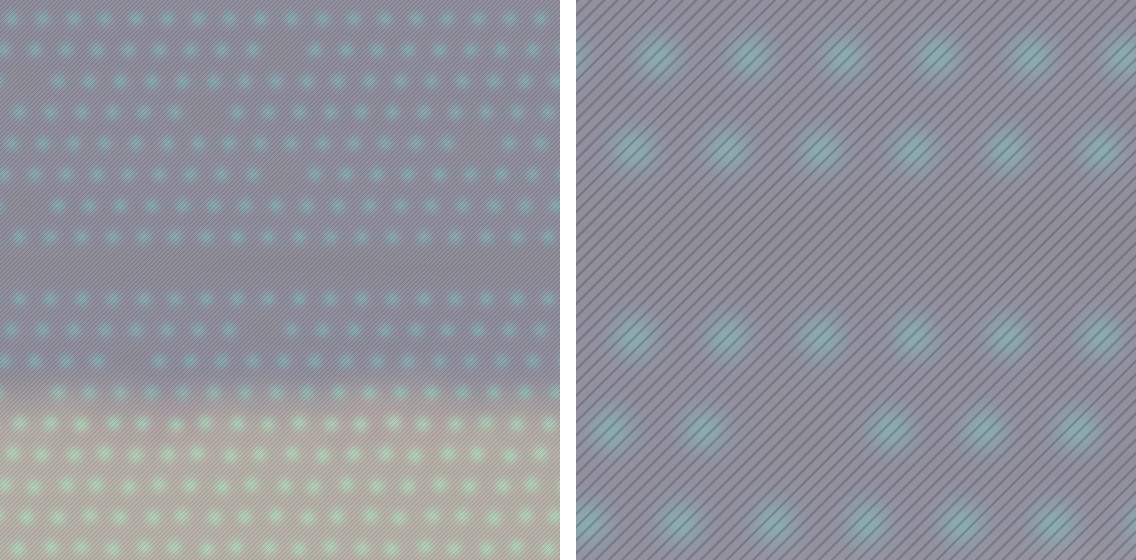
Left, the full canvas; right, a detail of the centre.
Reproduce this pattern procedurally as a Shadertoy shader.

```glsl
float waves(vec2 p) {
    return sin(p.x * 9.0 + 2.0 * sin(p.y * 7.0)) * 0.5
         + sin(p.x * 23.0 - p.y * 11.0 + 1.3) * 0.3
         + sin(p.x * 47.0 + p.y * 31.0) * 0.2;
}

// Each interrupted row skips one column; row 8 is wholly blank.
float dotPresent(float row, float column) {
    if (row == 8.0) return 0.0;
    float skipped = row < 8.0
        ? mod(9.0 * row - 3.0 * step(2.0, mod(row - 1.0, 4.0)), 18.0)
        : 48.0 - 4.0 * row;
    bool interrupted = (row > 0.0 && row < 7.0) || (row > 9.0 && row < 13.0);
    return interrupted && column == skipped ? 0.0 : 1.0;
}

// x: tight core, y: wide halo
vec2 dotGlow(vec2 p) {
    vec2 glow = vec2(0.0);
    float nearRow = floor(p.y - 0.11);
    for (int j = -1; j <= 1; j++) {
        float row = nearRow + float(j);
        // Rows step back a quarter cell; the blank row adds half a cell.
        float shift = fract(0.375 - 0.25 * row - (row > 8.0 ? 0.5 : 0.0));
        float nearColumn = floor(p.x - shift + 0.5);
        for (int i = -1; i <= 1; i++) {
            float column = nearColumn + float(i);
            vec2 jitter = 0.04 * step(12.5, row)
                        * sin(vec2(column * 2.7 + row, column * 4.1 - row));
            vec2 d = p - vec2(column + shift, row + 0.61) - jitter;
            glow += dotPresent(row, column) * exp(-dot(d, d) * vec2(17.0, 5.5));
        }
    }
    return min(glow, 1.0);
}

void mainImage(out vec4 fragColor, in vec2 fragCoord) {
    vec2 uv = fragCoord / iResolution.xy;
    float depth = 1.0 - uv.y;

    // Cool upper field melting into a warm lower one
    float ripple = waves(uv);
    float warm = smoothstep(0.645, 0.785, depth + 0.018 * ripple);
    vec3 color = mix(vec3(0.57, 0.565, 0.605), vec3(0.715, 0.69, 0.66), warm);
    float blush = exp(-pow((depth - 0.755) / 0.055, 2.0));
    color = mix(color, vec3(0.69, 0.61, 0.64),
                blush * (0.35 + 0.35 * waves(uv * 1.7 + 2.0)));
    color += 0.006 * waves(uv.yx * vec2(2.0, 0.3));

    // Soft dots with a lavender halo
    vec2 glow = dotGlow(vec2(uv.x, depth) * 18.0);
    color = mix(color, mix(vec3(0.575, 0.55, 0.66), vec3(0.73, 0.71, 0.67), warm),
                0.55 * glow.y);
    color = mix(color, mix(vec3(0.54, 0.69, 0.70), vec3(0.70, 0.84, 0.73), warm),
                0.85 * glow.x);

    // Fine diagonal hatching
    float hatch = abs(fract((uv.x - uv.y) * 128.0) - 0.5);
    float soft = 64.0 / iResolution.y;
    float line = 1.0 - smoothstep(0.125 - soft, 0.125 + soft, hatch);
    color *= 1.0 - line * mix(0.17, 0.13, warm);

    fragColor = vec4(color, 1.0);
}
```
